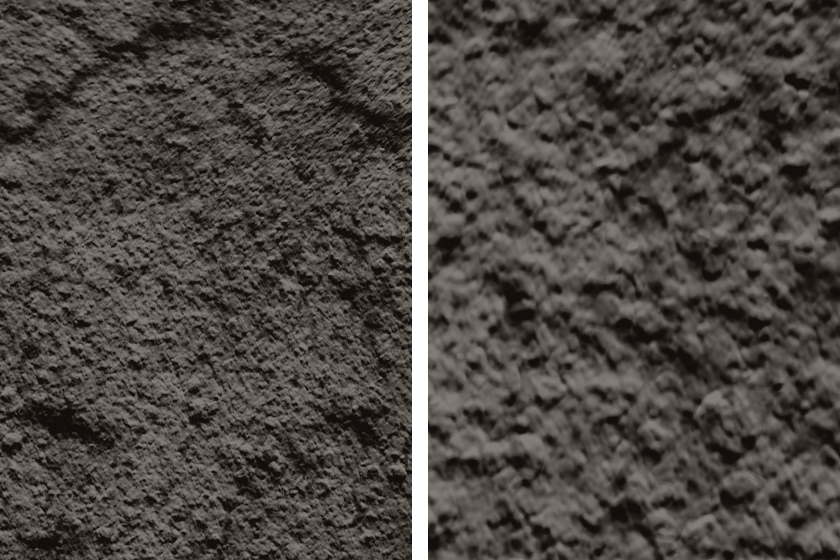
Left, the full canvas; right, a detail of the centre.
Give the GLSL for this texture, as a Shadertoy shader.

```glsl
float hash(vec2 p) {
    return fract(sin(dot(p, vec2(127.1, 311.7))) * 43758.5453);
}

float noise(vec2 p) {
    vec2 i = floor(p), f = fract(p);
    f = f * f * (3.0 - 2.0 * f);
    return mix(mix(hash(i), hash(i + vec2(1, 0)), f.x),
               mix(hash(i + vec2(0, 1)), hash(i + vec2(1, 1)), f.x), f.y);
}

// Rounded lumps, one candidate per cell
float clods(vec2 p, float cell, float density) {
    vec2 q = p / cell, id = floor(q);
    float top = 0.0;
    for (int y = -1; y <= 1; y++)
    for (int x = -1; x <= 1; x++) {
        vec2 c = id + vec2(x, y), s = c + floor(cell * 9000.0);
        vec2 centre = c + 0.15 + 0.7 * vec2(hash(s), hash(s + 41.3));
        float radius = mix(0.25, 0.55, hash(s + 17.9));
        vec2 d = (q - centre) / radius;
        float present = step(hash(s + 73.1), density);
        top = max(top, present * radius * max(0.0, 1.0 - dot(d, d)));
    }
    return top * cell;
}

// Crumbs run sideways on the upper slope and turn lumpy lower down
float height(vec2 p) {
    float coarse = smoothstep(0.85, 0.35, p.y - 0.35 * p.x);
    vec2 grain = vec2(p.x * mix(0.75, 1.2, coarse), p.y + 0.2 * p.x);
    float h = 0.0, f = 36.0, steepness = 0.17;
    for (int i = 0; i < 5; i++) {
        h += steepness / f * noise(grain * f + float(i) * 19.7);
        grain = mat2(0.8, 0.6, -0.6, 0.8) * grain;
        f *= 1.7;
        steepness = min(steepness * 1.5, 0.42);
    }
    vec2 warped = p + 0.009 * (vec2(noise(p * 85.0), noise(p * 85.0 + 31.0)) - 0.5);
    warped += 0.002 * (vec2(noise(p * 190.0), noise(p * 190.0 + 53.0)) - 0.5);
    float cell = 0.014, density = 0.12 + 0.45 * coarse;
    for (int i = 0; i < 3; i++) {
        h += 0.34 * clods(warped, cell, density);
        cell *= 2.0;
        density *= 0.4;
    }
    // One large half-buried stone
    vec2 stone = (warped - vec2(0.465, 0.195)) / vec2(0.034, 0.03);
    return h + 0.01 * max(0.0, 1.0 - dot(stone, stone));
}

// Soft dark trough along a line
float hollow(vec2 p, vec2 a, vec2 b, float width) {
    vec2 ab = b - a;
    float t = clamp(dot(p - a, ab) / dot(ab, ab), 0.0, 1.0);
    float d = length(p - a - ab * t) / width;
    return exp(-d * d);
}

void mainImage(out vec4 fragColor, in vec2 fragCoord) {
    vec2 p = fragCoord / iResolution.y;
    p.x += 0.5 * (0.734 - iResolution.x / iResolution.y);
    vec2 toLight = vec2(0.14, 0.99);

    // Relief and short cast shadows
    float h = height(p);
    float relief = (h - height(p + toLight * 0.0035)) / 0.0035;
    float shadow = 0.0, reach = 0.005;
    for (int i = 0; i < 3; i++) {
        shadow = max(shadow, (height(p + toLight * reach) - h) / reach - 0.12);
        reach *= 1.7;
    }

    // Broken gullies and pits
    vec2 w = p + 0.05 * (vec2(noise(p * 18.0), noise(p * 18.0 + 57.0)) - 0.5);
    w += 0.02 * (vec2(noise(p * 60.0), noise(p * 60.0 + 23.0)) - 0.5);
    float pits = hollow(w, vec2(0.0, 0.755), vec2(0.19, 0.9), 0.015);
    pits = max(pits, hollow(w, vec2(0.19, 0.9), vec2(0.37, 0.96), 0.024));
    pits = max(pits, 1.2 * hollow(w, vec2(0.56, 0.91), vec2(0.69, 0.75), 0.029));
    pits = max(pits, 0.8 * hollow(w, vec2(0.41, 0.84), vec2(0.445, 0.76), 0.014));
    pits = max(pits, hollow(w, vec2(0.59, 0.26), vec2(0.66, 0.23), 0.028));
    pits = max(pits, 0.9 * hollow(w, vec2(0.61, 0.48), vec2(0.7, 0.46), 0.02));
    pits = max(pits, hollow(w, vec2(0.06, 0.24), vec2(0.16, 0.235), 0.02));
    pits = max(pits, hollow(w, vec2(0.515, 0.19), vec2(0.55, 0.17), 0.018));
    pits = max(pits, 0.9 * hollow(w, vec2(0.06, 0.04), vec2(0.12, 0.03), 0.024));
    pits *= 0.55 + 0.8 * noise(p * vec2(45.0, 60.0));

    // Small dark gaps between crumbs
    float gaps = smoothstep(0.64, 0.88, noise(w * 46.0 + 11.0));
    gaps *= 0.3 + 0.7 * smoothstep(0.8, 0.4, p.y - 0.3 * p.x);

    // Brightness from light, shade, mottling and broad tint
    float tone = 0.35 + 0.29 * relief - 0.36 * min(shadow, 0.5);
    tone -= 0.3 * pits + 0.17 * gaps;
    tone += 0.12 * (noise(p * 125.0) - 0.5) + 0.05 * (noise(p * 215.0) - 0.5);
    tone += 0.1 * (noise(p * 7.0) - 0.5) + 0.09 * (noise(p * 19.0 + 5.0) - 0.5);
    tone -= 0.06 * smoothstep(0.48, 0.75, p.x) * smoothstep(0.65, 0.1, p.y);
    tone += 0.1 * smoothstep(0.92, 0.98, noise(p * 110.0 + 8.0));
    tone = 0.075 + 0.44 * smoothstep(-0.05, 0.65, tone);

    vec3 soil = vec3(tone) - vec3(0.0, 0.021, 0.041);
    soil.b += 0.012 * smoothstep(0.16, 0.07, tone);
    fragColor = vec4(clamp(soil, 0.0, 1.0), 1.0);
}
```
